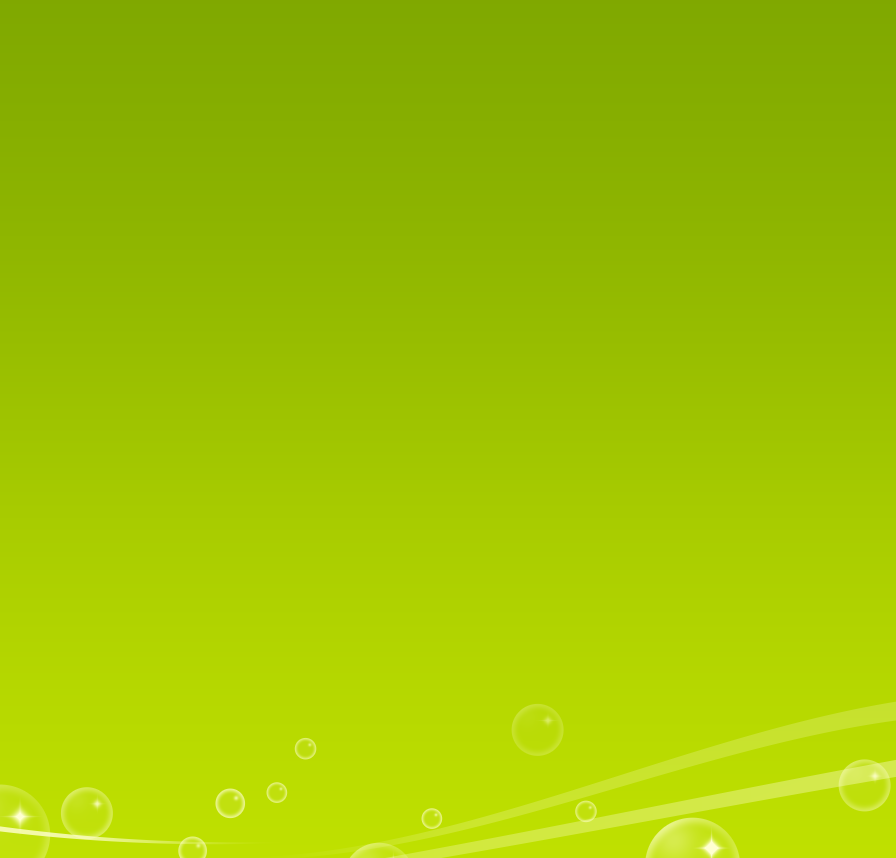
Reproduce this background procedurally as a Shadertoy shader.

```glsl
// Draws a lime gradient with pale ribbons and glassy bubbles along the lower edge.

// Lengths are in canvas widths, measured from the lower left corner.
const vec3 TOP_GREEN = vec3(0.50, 0.66, 0.0);
const vec3 BOTTOM_LIME = vec3(0.75, 0.88, 0.0);
const vec3 PALE_LIGHT = vec3(1.0, 1.0, 0.82);
const float GRADIENT_EASE = 0.04;
const float UPPER_RIBBON_ALPHA = 0.22;
const float LOWER_RIBBON_ALPHA = 0.38;
const float SWOOSH_ALPHA = 0.80;
const float SWOOSH_END = 0.32;
const float BODY_ALPHA = 0.07;
const float RIM_ALPHA = 0.60;
const vec2 GLINT_OFFSET = vec2(0.40, 0.36);
const vec2 SHEEN_DIRECTION = vec2(-0.6, 0.8);

// Each bubble: centre x, centre y, radius, strength
const int BUBBLE_COUNT = 12;
const vec4 BUBBLES[BUBBLE_COUNT] = vec4[](
    vec4(0.600, 0.143, 0.029, 0.40), vec4(0.965, 0.081, 0.029, 0.70),
    vec4(0.773, -0.008, 0.053, 1.00), vec4(0.423, -0.023, 0.040, 0.70),
    vec4(0.215, 0.008, 0.016, 0.90), vec4(0.097, 0.050, 0.029, 0.70),
    vec4(0.000, 0.026, 0.056, 0.65), vec4(0.257, 0.061, 0.0165, 1.00),
    vec4(0.309, 0.073, 0.0115, 0.90), vec4(0.341, 0.122, 0.0120, 0.85),
    vec4(0.482, 0.044, 0.0115, 0.95), vec4(0.654, 0.052, 0.0120, 0.85));

// Antialiased cover of a band around a curve height
float band(float y, float curve, float halfWidth, float pixel) {
    return clamp((halfWidth - abs(y - curve)) / pixel + 0.5, 0.0, 1.0);
}

// Wide ribbon rising in a gentle S
float upperRibbon(vec2 p, float pixel) {
    float u = (p.x - 0.30) / 0.70;
    float curve = u * (0.033 + u * (0.321 - 0.19 * u));
    float cover = band(p.y, curve, mix(0.0015, 0.0105, u), pixel);
    return UPPER_RIBBON_ALPHA * cover * smoothstep(-0.05, 0.35, u);
}

// Brighter, almost straight ribbon
float lowerRibbon(vec2 p, float pixel) {
    float u = (p.x - 0.46) / 0.54;
    float curve = u * (0.095 + u * (0.015 - 0.010 * u));
    float cover = band(p.y, curve, mix(0.0055, 0.0095, u), pixel);
    return LOWER_RIBBON_ALPHA * cover * mix(0.75, 1.0, clamp(u, 0.0, 1.0));
}

// Thin stroke tapering away from the left edge
float leftSwoosh(vec2 p, float pixel) {
    float along = p.x / SWOOSH_END;
    float bend = 1.0 - p.x / 0.25;
    float cover = band(p.y, 0.0165 + 0.016 * bend * bend, mix(0.0028, 0.0006, along), pixel);
    return SWOOSH_ALPHA * cover * (1.0 - smoothstep(0.15, 1.0, along));
}

// Clear sphere with a bright rim, an upper sheen and a small star glint
float bubble(vec2 p, vec4 shape, float pixel) {
    vec2 q = (p - shape.xy) / shape.z;
    float d = length(q);
    float inside = clamp((1.0 - d) * shape.z / pixel + 0.5, 0.0, 1.0);
    float large = smoothstep(0.015, 0.045, shape.z);

    float facing = abs(dot(q / max(d, 0.001), SHEEN_DIRECTION));
    float rim = smoothstep(mix(0.50, 0.70, large), 1.0, d);
    rim *= rim * mix(1.0, 0.35 + 0.35 * facing, large);

    vec2 s = q - 0.66 * SHEEN_DIRECTION;
    float sheen = 0.30 * large * exp(-5.0 * dot(s, s));

    vec2 h = q - GLINT_OFFSET;
    vec2 rays = sqrt(abs(h));
    float star = large * smoothstep(0.75, 0.25, rays.x + rays.y);
    float glint = 0.65 * exp(-45.0 * dot(h, h)) + star;

    float light = BODY_ALPHA + RIM_ALPHA * rim + sheen + glint;
    return clamp(shape.w * inside * light, 0.0, 1.0);
}

void mainImage(out vec4 fragColor, in vec2 fragCoord) {
    vec2 p = fragCoord / iResolution.x;
    float pixel = 1.0 / iResolution.x;

    // Background gradient
    float t = 1.0 - fragCoord.y / iResolution.y;
    t -= GRADIENT_EASE * sin(6.2832 * t);
    vec3 color = mix(TOP_GREEN, BOTTOM_LIME, t);

    // Ribbons
    color = mix(color, PALE_LIGHT, upperRibbon(p, pixel));
    color = mix(color, PALE_LIGHT, lowerRibbon(p, pixel));
    color = mix(color, PALE_LIGHT, leftSwoosh(p, pixel));

    // Bubbles
    for (int i = 0; i < BUBBLE_COUNT; i++) {
        color = mix(color, PALE_LIGHT, bubble(p, BUBBLES[i], pixel));
    }

    fragColor = vec4(color, 1.0);
}
```
